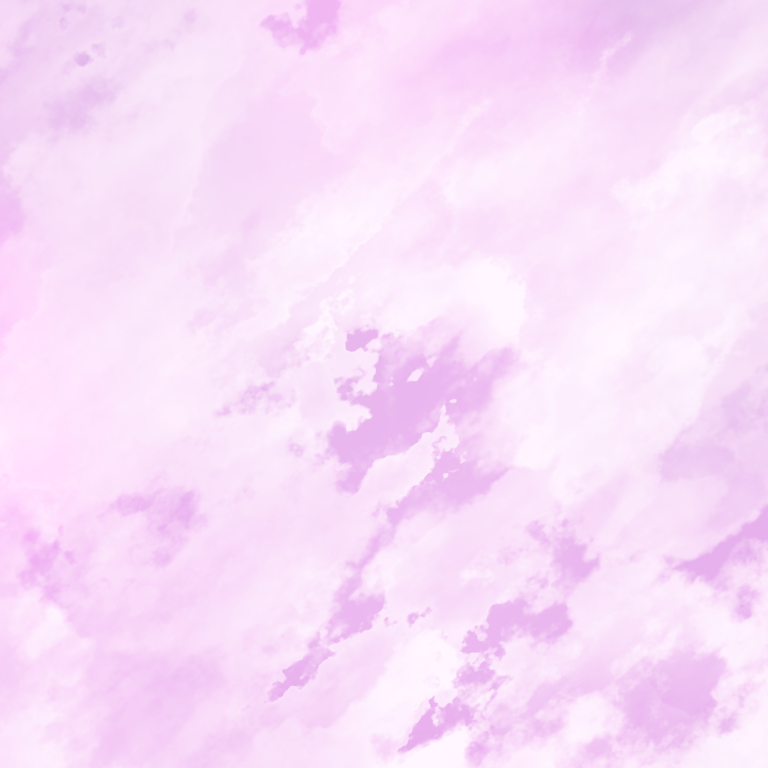
A WebGL 2 fragment shader for this texture:

```glsl
#version 300 es
precision highp float;
// Soft pink and lilac clouds drifting up to the right in diagonal banks.
// Translucent banks are cut from layered smooth cellular noise, each with
// its own edge softness and brightness, then the tone is mapped to colour.

#define DRIFT_ANGLE 0.72
#define BANK_SCALE 4.6
#define BANK_STRETCH 0.45
#define BANK_COUNT 5
#define BANK_OPACITY 0.76
#define DETAIL_OCTAVES 6
#define DETAIL_GAIN 0.56
#define SKY_TONE 0.12
#define RIM_LIGHT 0.14
#define CONTRAST 1.85
#define HAZE 0.45
#define TINT 0.13

uniform vec2 u_resolution;
out vec4 fragColor;

// Integer hash of a cell: xy place the cell's point, z is its value.
vec3 hashCell(vec2 cell) {
  uvec2 c = uvec2(ivec2(cell));
  uvec3 v = uvec3(c, c.x ^ (c.y << 7)) * 1664525u + 1013904223u;
  v.x += v.y * v.z; v.y += v.z * v.x; v.z += v.x * v.y;
  v ^= v >> 16u;
  v.x += v.y * v.z; v.y += v.z * v.x; v.z += v.x * v.y;
  return vec3(v >> 8u) / 16777216.0;
}

// Smooth cellular noise: cell values blended by distance to their points.
float puff(vec2 p) {
  vec2 base = floor(p);
  float total = 0.0, weights = 0.0;
  for (int y = -1; y <= 1; y++) {
    for (int x = -1; x <= 1; x++) {
      vec2 cell = base + vec2(x, y);
      vec3 h = hashCell(cell);
      vec2 d = cell + mix(vec2(0.15), vec2(0.85), h.xy) - p;
      float w = exp(-7.0 * dot(d, d));
      total += w * h.z;
      weights += w;
    }
  }
  return total / weights;
}

// Octaves start stretched along the drift and grow rounder when finer.
float billow(vec2 p) {
  float sum = 0.0, amplitude = 1.0, total = 0.0;
  for (int i = 0; i < DETAIL_OCTAVES; i++) {
    sum += amplitude * puff(p);
    total += amplitude;
    p = p * vec2(2.35, 2.05) + vec2(17.3, 9.1);
    amplitude *= DETAIL_GAIN;
  }
  return sum / total;
}

// Deep orchid through pale pink to near white.
vec3 palette(float tone) {
  vec3 deep = vec3(0.915, 0.69, 0.935);
  vec3 middle = vec3(0.977, 0.855, 0.975);
  vec3 light = vec3(1.0, 0.965, 1.0);
  vec3 lower = mix(deep, middle, clamp(tone * 2.0, 0.0, 1.0));
  return mix(lower, light, clamp(tone * 2.0 - 1.0, 0.0, 1.0));
}

void main() {
  vec2 uv = gl_FragCoord.xy / min(u_resolution.x, u_resolution.y);
  vec2 along = vec2(cos(DRIFT_ANGLE), sin(DRIFT_ANGLE));
  vec2 drift = vec2(dot(uv, along), dot(uv, vec2(-along.y, along.x)));

  // Broad light, strongest in the middle and lower part
  vec2 fromLight = uv - vec2(0.55, 0.35);
  float glow = exp(-4.5 * dot(fromLight, fromLight));
  float tone = SKY_TONE + 0.2 * puff(uv * 2.0 + 40.0);

  // Cloud banks, back to front
  for (int i = 0; i < BANK_COUNT; i++) {
    float layer = float(i);
    vec2 p = drift * vec2(BANK_STRETCH, 1.0) * BANK_SCALE * (0.8 + 0.14 * layer);
    p += vec2(7.7, 13.3) * (layer + 1.0);
    float height = billow(p) - 0.5;
    float softness = mix(0.02, 0.22, puff(uv * 3.0 + 11.0 * layer));
    float cover = smoothstep(0.0, softness, height);
    float body = mix(0.25, 0.95, puff(p * 0.7 + 31.0));
    body += 0.45 * (billow(p * 1.6 + 53.0) - 0.5);
    body += RIM_LIGHT * (1.0 - smoothstep(0.0, 0.13, height));
    tone = mix(tone, body, cover * BANK_OPACITY);
  }

  // Haze calms the contrast towards the upper left
  float haze = HAZE * smoothstep(-0.2, 0.7, uv.y - uv.x);
  tone = mix(tone, 0.56, haze);
  tone = 0.55 + CONTRAST * (tone - 0.57) + 0.4 * (glow - 0.45);

  // Local drift between warm pink and greyed lilac
  float warmth = puff(uv * 2.6 + 70.0) - 0.5 + 0.2 * smoothstep(0.4, 0.0, uv.x);
  vec3 colour = palette(tone);
  colour += TINT * warmth * vec3(0.7, -0.4, 0.4) * (1.0 - clamp(tone, 0.0, 1.0));
  fragColor = vec4(clamp(colour, 0.0, 1.0), 1.0);
}
```
